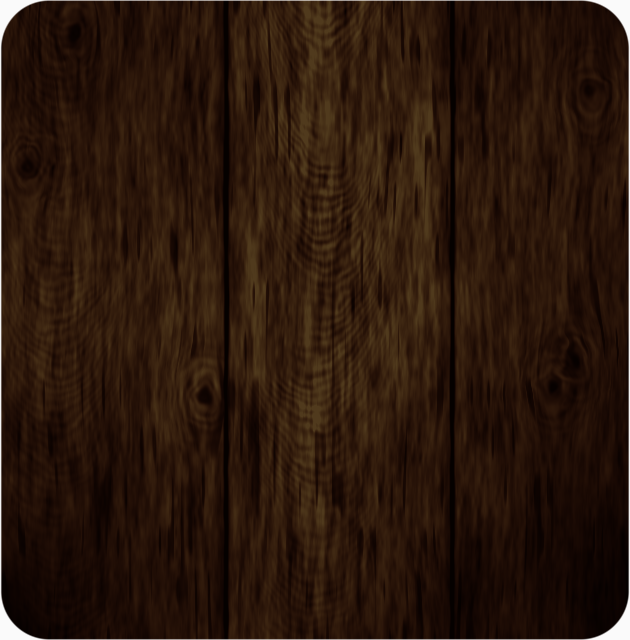
Give the GLSL for this texture, as a Shadertoy shader.

```glsl
// Three dark, worn wooden planks with knots and arched grain, in a rounded white frame.

float hash(vec2 p) {
    vec3 h = fract(p.xyx * 0.1031);
    h += dot(h, h.yzx + 33.33);
    return fract((h.x + h.y) * h.z);
}

float noise(vec2 p) {
    vec2 i = floor(p), f = fract(p);
    f = f * f * (3.0 - 2.0 * f);
    return mix(mix(hash(i), hash(i + vec2(1, 0)), f.x),
               mix(hash(i + vec2(0, 1)), hash(i + vec2(1, 1)), f.x), f.y);
}

float fbm(vec2 p) {
    float sum = 0.0, gain = 0.53;
    for (int i = 0; i < 4; i++) {
        sum += gain * noise(p);
        p = p * 2.03 + 17.3;
        gain *= 0.5;
    }
    return sum;
}

// Knot centre: k counts down the plank, side is 0 for the left plank, 1 for the right
vec2 knotCentre(float k, float side, float plankWidth) {
    float u = fract(mix(0.33 + 0.79 * k, 0.61 + 0.92 * k, side));
    float y = mix(0.95 - 0.21 * k - 0.075 * k * (k - 1.0),
                  0.855 - 0.42 * k + 0.19 * k * (k - 1.0), side);
    return vec2((u + 2.0 * side) * plankWidth, y);
}

void mainImage(out vec4 fragColor, in vec2 fragCoord) {
    float pixel = 1.0 / iResolution.y;
    vec2 p = fragCoord * pixel;
    vec2 size = vec2(iResolution.x * pixel, 1.0);
    float plankWidth = 0.3535;
    float plank = floor(p.x / plankWidth);
    float u = fract(p.x / plankWidth);
    float middle = 1.0 - min(abs(plank - 1.0), 1.0);
    float left = 1.0 - min(plank, 1.0);

    // Knots push the grain aside, draw rings and leave dark cores
    vec2 g = p;
    float knots = 0.0, rings = 0.0;
    for (int i = 0; i < 6; i++) {
        float side = float(i % 2), k = float(i / 2);
        if (abs(plank - 2.0 * side) > 0.5) continue;
        vec2 d = p - knotCentre(k, side, plankWidth);
        d += 0.012 * (vec2(noise(p * 60.0), noise(p * 60.0 + 9.0)) - 0.5);
        float r = length(d * vec2(1.0, 0.7));
        float near = exp(-r * r * 500.0);
        g.x -= d.x * near * 0.65;
        rings += near * sin(r * 480.0 + 5.0 * noise(p * 25.0));
        knots = max(knots, smoothstep(0.020, 0.004, r) * (0.6 + 0.4 * hash(vec2(i, 3))));
    }

    // Fibres: short fine streaks over longer soft bands
    g += vec2(0.012 * (noise(p * vec2(9, 5) + plank * 31.0) - 0.5), 0.0);
    g.x += plank * 7.31;
    float fibres = fbm(g * vec2(120, 15)) - 0.5;
    float bands = fbm(g * vec2(30, 3.5)) - 0.5;
    float pores = noise(g * vec2(230, 60)) - 0.5;

    // Nested arches opening upward, strongest on the middle plank
    float dx = (u - mix(0.42, 0.27, left)) * plankWidth + 0.025 * (noise(p * vec2(3, 5)) - 0.5);
    float rise = p.y - (9.0 + 8.0 * p.y) * dx * dx + 0.035 * fbm(p * vec2(22, 14));
    float arches = 0.6 * sin(rise * 370.0 + 3.0 * noise(p * 30.0))
                 + 1.6 * (noise(vec2(dx * 60.0, rise * 105.0)) - 0.5);
    arches *= exp(-dx * dx * 160.0) * (0.8 * middle + 0.5 * left + 0.05);
    arches *= smoothstep(0.25, 0.7, fbm(p * vec2(5, 6) + 40.0));

    // Long thin splits along the grain
    float splits = smoothstep(0.70, 0.92, noise(g * vec2(150, 13) + 70.0))
                 * smoothstep(0.25, 0.65, noise(p * vec2(12, 6)));

    // Broad light, dim toward the sides and foot
    vec2 c = p - vec2(0.50, 0.62);
    float light = 0.79 - 1.15 * c.x * c.x - 0.55 * c.y * c.y + 0.05 * middle;
    light -= 0.14 * (1.0 - middle) * smoothstep(0.5, 0.0, p.y);
    light += 0.42 * (fbm(p * vec2(6, 4) + plank * 13.0) - 0.5);

    float tone = light * (1.0 + 1.15 * fibres + 0.75 * bands + 0.35 * pores
                              + 0.30 * arches + 0.20 * rings);
    tone *= 1.0 - 0.55 * splits;
    tone *= 1.0 - 0.85 * knots;

    // Dark joints with a lit edge on their right
    float joint = (p.x - plankWidth * max(1.0, floor(p.x / plankWidth + 0.5)));
    joint += 0.002 * (noise(vec2(p.y * 30.0, plank)) - 0.5);
    tone += 0.16 * light * smoothstep(0.004, 0.0, abs(joint - 0.008));
    tone *= 1.0 - 0.35 * smoothstep(0.022, 0.0, abs(joint + 0.004));
    tone *= 1.0 - 0.92 * smoothstep(0.0055, 0.0015, abs(joint));

    vec3 wood = vec3(0.26, 0.17, 0.08) * pow(vec3(clamp(tone, 0.08, 1.2)), vec3(1.0, 1.6, 1.85));

    // Rounded frame
    vec2 box = abs(p - 0.5 * size) - 0.5 * size + vec2(0.077, 0.076);
    float edge = length(max(box, 0.0)) + min(max(box.x, box.y), 0.0) - 0.075;
    fragColor = vec4(mix(wood, vec3(0.98), smoothstep(-pixel, pixel, edge)), 1.0);
}
```
